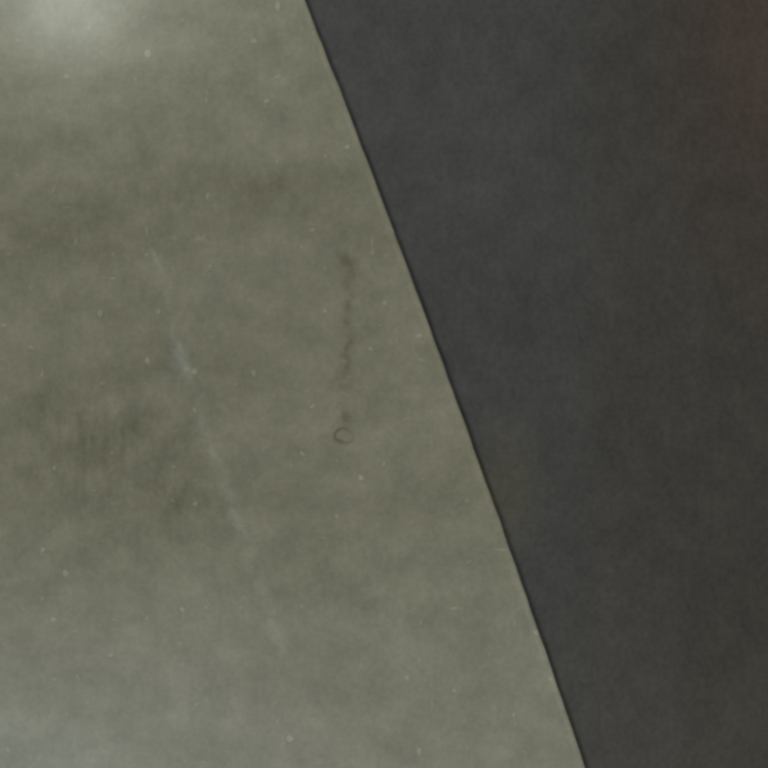
This texture is drawn by a Shadertoy shader. Its source:

```glsl
// Worn pale concrete meeting a dark slab along a slanted seam, with a soft lamp glare.

vec2 hashGradient(vec2 cell) {
    vec3 p = fract(cell.xyx * vec3(0.1031, 0.1030, 0.0973));
    p += dot(p, p.yzx + 33.33);
    float angle = 6.2832 * fract((p.x + p.y) * p.z);
    return vec2(cos(angle), sin(angle));
}

float gradientNoise(vec2 p) {
    vec2 i = floor(p), f = fract(p);
    vec2 u = f * f * f * (f * (f * 6.0 - 15.0) + 10.0);
    float a = dot(hashGradient(i), f);
    float b = dot(hashGradient(i + vec2(1, 0)), f - vec2(1, 0));
    float c = dot(hashGradient(i + vec2(0, 1)), f - vec2(0, 1));
    float d = dot(hashGradient(i + vec2(1, 1)), f - vec2(1, 1));
    return mix(mix(a, b, u.x), mix(c, d, u.x), u.y);
}

float fbm(vec2 p, int octaves) {
    float sum = 0.0, amplitude = 0.6;
    for (int i = 0; i < octaves; i++) {
        sum += amplitude * gradientNoise(p);
        p = mat2(1.6, 1.2, -1.2, 1.6) * p + 7.3;
        amplitude *= 0.6;
    }
    return sum;
}

// Soft elliptical spot, one at its center
float spot(vec2 p, vec2 center, vec2 radius) {
    vec2 q = (p - center) / radius;
    return exp(-dot(q, q));
}

float softLine(vec2 p, vec2 a, vec2 b, float width) {
    vec2 along = b - a;
    float t = clamp(dot(p - a, along) / dot(along, along), 0.0, 1.0);
    float d = length(p - a - along * t) / width;
    return exp(-d * d);
}

// Signed distance to the slightly bowed seam, positive on the dark slab
float seamDistance(vec2 p) {
    float seamX = 0.762 - 0.365 * p.y + 0.028 * p.y * (1.0 - p.y);
    return (p.x - seamX) * 0.94;
}

vec3 paleConcrete(vec2 p) {
    vec3 color = mix(vec3(0.455, 0.456, 0.402), vec3(0.422, 0.42, 0.362), smoothstep(0.0, 0.42, p.y));
    color += vec3(0.035, 0.045, 0.055) * spot(p, vec2(0.0, 0.0), vec2(0.35, 0.16));

    // Lamp glare
    color += vec3(0.13, 0.14, 0.145) * spot(p, vec2(0.09, 1.01), vec2(0.08, 0.075));
    color += vec3(0.10, 0.105, 0.10) * spot(p, vec2(0.08, 1.02), vec2(0.25, 0.16));

    // Broad worn patches with ragged outlines
    vec2 ragged = p + 0.05 * vec2(fbm(p * 9.0, 4), fbm(p * 9.0 + 31.0, 4));
    float wear = 0.035 * spot(ragged, vec2(0.14, 0.43), vec2(0.12, 0.12));
    wear += 0.035 * spot(ragged, vec2(0.30, 0.75), vec2(0.14, 0.045));
    wear += 0.025 * spot(ragged, vec2(0.04, 0.69), vec2(0.10, 0.05));
    wear += 0.025 * spot(ragged, vec2(0.23, 0.33), vec2(0.06, 0.035));
    color -= wear * (1.0 + 1.8 * fbm(p * vec2(26.0, 18.0), 4));

    // Cloudy mottling, upright rub marks and pale flecks
    color += 0.035 * fbm(p * vec2(6.0, 8.0) + 3.0, 3);
    color += vec3(0.05, 0.048, 0.043) * fbm(p * vec2(20.0, 24.0) + 5.0, 4);
    float rubArea = spot(p, vec2(0.11, 0.43), vec2(0.09, 0.09));
    color -= 0.05 * rubArea * fbm(p * vec2(70.0, 16.0), 3);
    color += 0.06 * smoothstep(0.42, 0.62, gradientNoise(p * 65.0 + 11.0));

    // Pale bent scratch and a short chip, both broken up
    vec2 wobble = p + 0.012 * vec2(fbm(p * 22.0, 3), fbm(p * 22.0 + 9.0, 3));
    float scratch = softLine(wobble, vec2(0.195, 0.69), vec2(0.24, 0.52), 0.005);
    scratch += softLine(wobble, vec2(0.24, 0.52), vec2(0.37, 0.15), 0.009);
    float broken = clamp(0.45 + 1.7 * fbm(p * 28.0, 3), 0.0, 1.0);
    color += vec3(0.04, 0.043, 0.045) * scratch * broken;
    color += vec3(0.03, 0.04, 0.055) * spot(wobble, vec2(0.233, 0.535), vec2(0.011, 0.02));
    color += vec3(0.065, 0.06, 0.05) * broken * softLine(wobble, vec2(0.215, 0.69), vec2(0.265, 0.688), 0.004);

    // Blotchy drip trail ending in a small uneven ring
    vec2 ringCenter = vec2(0.448, 0.432);
    float trail = softLine(wobble, vec2(0.449, 0.455), vec2(0.454, 0.66), 0.008);
    float blotches = clamp(0.55 + 2.0 * fbm(p * 45.0, 3), 0.0, 1.3);
    color -= vec3(0.045, 0.047, 0.05) * trail * blotches;
    vec2 q = p - ringCenter + 0.004 * vec2(gradientNoise(p * 60.0), gradientNoise(p * 60.0 + 8.0));
    float ring = (length(q * vec2(1.0, 1.15)) - 0.0115) / 0.0032;
    float ringFade = 0.65 - 0.35 * q.x / (length(q) + 0.001);
    color -= vec3(0.075, 0.08, 0.09) * ringFade * exp(-ring * ring);
    color -= 0.04 * spot(wobble, vec2(0.45, 0.662), vec2(0.012, 0.009));
    return color;
}

vec3 darkSlab(vec2 p) {
    vec3 color = mix(vec3(0.242, 0.244, 0.237), vec3(0.23, 0.221, 0.205), smoothstep(0.65, 0.95, p.x));
    color += vec3(0.016, 0.016, 0.015) * spot(p, vec2(0.5, 0.92), vec2(0.2, 0.25));
    color += vec3(0.02, 0.02, 0.017) * spot(p, vec2(0.80, 0.0), vec2(0.3, 0.18));
    color += vec3(0.025, 0.0, -0.008) * spot(p, vec2(1.02, 0.95), vec2(0.12, 0.2));
    color += vec3(0.03, 0.023, -0.003) * spot(p, vec2(0.66, 0.365), vec2(0.035, 0.07));
    color += 0.018 * fbm(p * vec2(7.0, 6.0) + 19.0, 3);
    return color + vec3(0.028, 0.026, 0.024) * fbm(p * vec2(26.0, 22.0) + 4.0, 4);
}

void mainImage(out vec4 fragColor, in vec2 fragCoord) {
    vec2 p = fragCoord / iResolution.xy;
    float seam = seamDistance(p) + 0.0012 * gradientNoise(p * 30.0);
    vec3 color = mix(paleConcrete(p), darkSlab(p), smoothstep(-0.002, 0.002, seam));

    // Shadowed joint with a faint, patchy lip
    color -= 0.075 * exp(-pow((seam - 0.002) / 0.0035, 2.0));
    float lip = 0.6 + 1.2 * gradientNoise(p * 18.0);
    color += vec3(0.03, 0.027, 0.02) * lip * exp(-pow((seam + 0.005) / 0.003, 2.0));

    // Fine surface grain
    color += 0.014 * gradientNoise(p * 170.0) + 0.014 * gradientNoise(p * vec2(110.0, 80.0));
    fragColor = vec4(clamp(color, 0.0, 1.0), 1.0);
}
```
